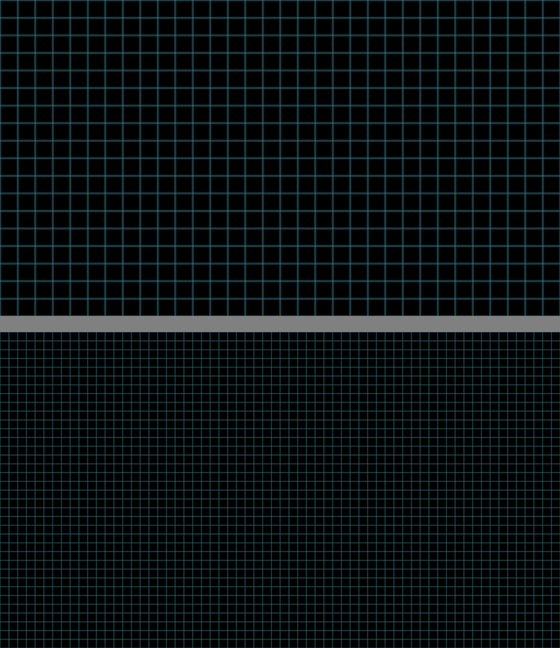
Top: one tile. Bottom: repeated 2 by 2.
Write a Shadertoy shader that draws this pattern.

```glsl
#define CELLS vec2(32.0, 18.0)
#define LINE_SHIFT vec2(0.0156, -0.0156)
#define CORE_INNER 0.019
#define CORE_OUTER 0.084
#define GLOW_INNER 0.019
#define GLOW_OUTER 0.138
#define BASE_COLOR vec3(0.0, 0.0, 0.005)
#define GLOW_COLOR vec3(0.0, 0.112, 0.122)
#define CORE_COLOR vec3(0.12, 0.12, 0.12)

// Distance to the nearest vertical (x) and horizontal (y) line, in cells
vec2 gridDistance(vec2 p) {
    return abs(fract(p + 0.5) - 0.5);
}

// Soft band: 1 on the line, fading to 0 at the outer radius
vec2 softLine(vec2 dist, float inner, float outer) {
    return 1.0 - smoothstep(vec2(inner), vec2(outer), dist);
}

void mainImage(out vec4 fragColor, in vec2 fragCoord) {
    vec2 cellPos = fragCoord / iResolution.xy * CELLS;
    vec2 dist = gridDistance(cellPos - LINE_SHIFT);

    vec2 core = softLine(dist, CORE_INNER, CORE_OUTER);
    vec2 glow = softLine(dist, GLOW_INNER, GLOW_OUTER);

    // Teal halos merge, while pale cores add up at the crossings
    vec3 color = BASE_COLOR;
    color += GLOW_COLOR * max(glow.x, glow.y);
    color += CORE_COLOR * (core.x + core.y);

    fragColor = vec4(color, 1.0);
}
```
